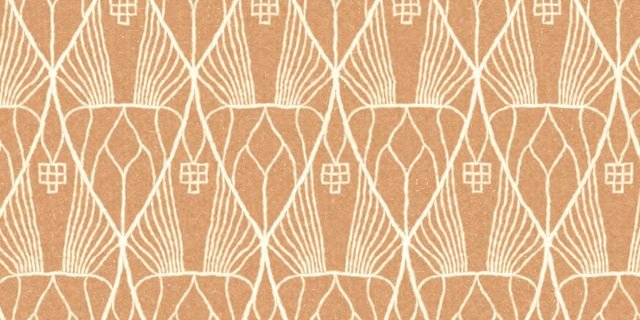
Give the GLSL for this pattern, as a Shadertoy shader.

```glsl
// Half-drop ogee lattice with feathered fans, leaves and small grids, cream on speckled tan.

const float CANVAS_HEIGHT = 3.84;          // canvas height in design units
const vec2 HALF_CELL = vec2(0.849, 2.02);  // half width and height of one ogee
const vec2 FIRST_CELL = vec2(1.48, 2.96);  // centre of one ogee
const float THIN = 0.0155;
const float THICK = 0.027;

float hash(vec2 p) {
    return fract(sin(dot(p, vec2(127.1, 311.7))) * 43758.5453);
}

float noise(vec2 p) {
    vec2 i = floor(p), f = fract(p);
    f = f * f * (3.0 - 2.0 * f);
    return mix(mix(hash(i), hash(i + vec2(1, 0)), f.x),
               mix(hash(i + vec2(0, 1)), hash(i + vec2(1, 1)), f.x), f.y);
}

float segment(vec2 p, vec2 a, vec2 b) {
    vec2 ab = b - a;
    return length(p - a - ab * clamp(dot(p - a, ab) / dot(ab, ab), 0.0, 1.0));
}

// Distance to a cubic Bezier curve, walked in short chords
float curve(vec2 p, vec2 a, vec2 b, vec2 c, vec2 d) {
    float dist = 1e3;
    vec2 last = a;
    for (int i = 1; i <= 10; i++) {
        float t = float(i) / 10.0, s = 1.0 - t;
        vec2 next = s * s * s * a + 3.0 * s * s * t * b + 3.0 * s * t * t * c + t * t * t * d;
        dist = min(dist, segment(p, last, next));
        last = next;
    }
    return dist;
}

// Point on the ogee edge, from its tip (0) to its side node (1)
vec2 ogeeEdge(float t) {
    return HALF_CELL * vec2(pow(t, 1.6), 1.0 - t);
}

float lattice(vec2 p) {
    float dist = 1e3;
    vec2 last = ogeeEdge(0.0);
    for (int i = 1; i <= 14; i++) {
        vec2 next = ogeeEdge(float(i) / 14.0);
        dist = min(dist, segment(p, last, next));
        last = next;
    }
    float node = length((p - vec2(HALF_CELL.x, 0.0)) * vec2(1.0, 0.7)) - 0.055;
    return min(dist - THICK, node);
}

float fan(vec2 p) {
    float dist = curve(p, vec2(0, -0.38), vec2(0.15, -0.38), vec2(0.3, -0.40), vec2(0.42, -0.40)) - 0.007;
    for (int i = 0; i < 7; i++) {
        float s = float(i) / 6.0;
        vec2 root = vec2(mix(0.13, 0.40, s), -0.39);
        vec2 tip = ogeeEdge(mix(0.52, 0.93, s));
        float rise = tip.y - root.y;
        dist = min(dist, curve(p, root, root + vec2(0.02, 0.42 * rise),
                               tip - vec2(0.01, 0.42 * rise), tip));
    }
    return dist - THIN;
}

// Side petals, leaf and stem below the fan
float foliage(vec2 p) {
    vec2 corner = vec2(0.42, -0.40), side = vec2(0.215, -0.85);
    vec2 top = vec2(0, -0.39), base = vec2(0, -1.27);
    float dist = curve(p, corner, vec2(0.55, -0.36), vec2(0.64, -0.14), vec2(0.85, 0));
    dist = min(dist, curve(p, corner, vec2(0.57, -0.41), vec2(0.70, -0.48), vec2(0.72, -0.62)));
    dist = min(dist, curve(p, corner, vec2(0.31, -0.60), vec2(0.51, -0.80), vec2(0.50, -1.16)));
    dist = min(dist, curve(p, top, vec2(0.03, -0.62), vec2(0.17, -0.68), side));
    dist = min(dist, curve(p, side, vec2(0.20, -1.0), vec2(0.02, -1.08), base));
    dist = min(dist, curve(p, side, vec2(0.33, -0.95), vec2(0.36, -1.08), vec2(0.38, -1.40)));
    float stem = segment(p, base, vec2(0, -HALF_CELL.y)) - 0.005;
    return min(dist, stem) - THIN;
}

// Forked stalk with a stepped grid of squares
float gridFlower(vec2 p) {
    float dist = curve(p, vec2(0.10, 1.43), vec2(0.18, 1.20), vec2(0.06, 1.10), vec2(0.01, 0.94));
    for (int i = 0; i < 3; i++) {
        float y = 0.93 - 0.11 * float(i);
        dist = min(dist, segment(p, vec2(0, y), vec2(0.15, y)));
    }
    dist = min(dist, segment(p, vec2(0.15, 0.93), vec2(0.15, 0.71)));
    dist = min(dist, segment(p, vec2(0.05, 0.93), vec2(0.05, 0.60)));
    dist = min(dist, segment(p, vec2(0, 0.60), vec2(0.05, 0.60)));
    return dist - THIN;
}

float motif(vec2 p) {
    return min(min(lattice(p), fan(p)), min(foliage(p), gridFlower(p)));
}

void mainImage(out vec4 fragColor, in vec2 fragCoord) {
    float pixel = CANVAS_HEIGHT / iResolution.y;
    vec2 p = fragCoord * pixel;

    // Hand-drawn wobble, then two interleaved sets of cells
    vec2 wobble = vec2(noise(p * 7.0), noise(p * 7.0 + 40.0)) - 0.5;
    vec2 q = p + 0.022 * wobble - FIRST_CELL;
    float dist = 1e3;
    for (int i = 0; i < 2; i++) {
        vec2 cell = mod(q + HALF_CELL * float(1 + i), 2.0 * HALF_CELL) - HALF_CELL;
        dist = min(dist, motif(vec2(abs(cell.x), cell.y)));
    }
    dist += 0.012 * (noise(p * 28.0) - 0.5);

    // Grainy ground with pale flecks
    float grain = 0.6 * noise(p * 55.0) + 0.4 * noise(p * 24.0 + 9.0);
    vec3 ground = mix(vec3(0.80, 0.57, 0.38), vec3(0.90, 0.69, 0.51), grain);
    float fleck = smoothstep(0.80, 1.0, noise(p * 38.0 + 71.0)) * noise(p * 3.0);
    ground = mix(ground, vec3(0.97, 0.87, 0.71), 0.75 * fleck);

    // Cream line, whiter at its core, with a soft printed edge
    float soft = 0.010 + 0.5 * pixel;
    float ink = smoothstep(soft, -soft, dist);
    float core = smoothstep(0.0, -0.02, dist) * (0.6 + 0.4 * noise(p * 1.2));
    vec3 cream = mix(vec3(0.99, 0.95, 0.81), vec3(1.0, 0.995, 0.95), core);
    fragColor = vec4(mix(ground, cream, ink), 1.0);
}
```
